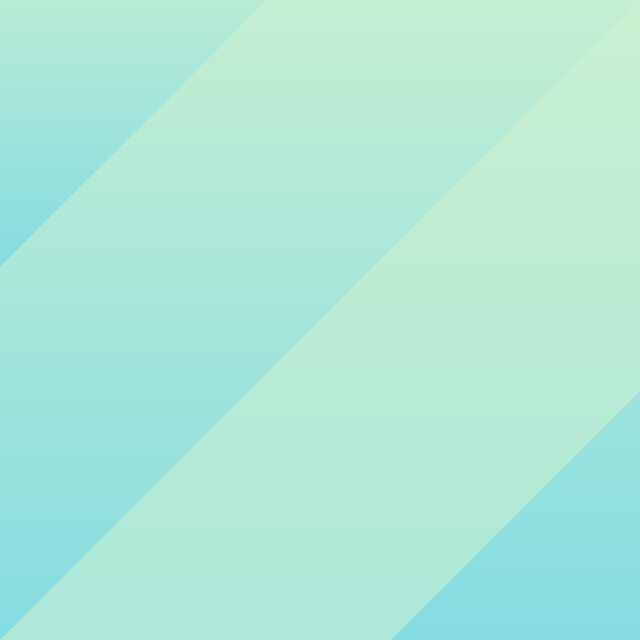
This background is drawn by a WebGL 1 fragment shader. Its source:

```glsl
precision mediump float;
// Four broad diagonal bands, each with its own vertical mint-to-aqua gradient.

uniform vec2 u_resolution;

#define AQUA vec3(0.522, 0.863, 0.886)
#define MINT vec3(0.788, 0.941, 0.820)
#define UPPER_EDGE 0.583
#define MIDDLE_EDGE 0.0
#define LOWER_EDGE -0.611

// Mint amount rising from low to high between two heights
float ramp(float y, float bottom, float top, float low, float high) {
  return mix(low, high, clamp((y - bottom) / (top - bottom), 0.0, 1.0));
}

// Smooth coverage of the side below a diagonal edge
float below(float diagonal, float edge, float blur) {
  return 1.0 - smoothstep(edge - blur, edge + blur, diagonal);
}

void main() {
  vec2 uv = gl_FragCoord.xy / u_resolution;
  float diagonal = uv.y - uv.x;
  float blur = 1.0 / min(u_resolution.x, u_resolution.y);

  // Gradient of each band, from upper left to lower right
  float corner = ramp(uv.y, UPPER_EDGE, 1.0, 0.0, 0.75);
  float upperBand = ramp(uv.y, 0.0, 1.0, 0.0, 0.94);
  float lowerBand = ramp(uv.y, 0.0, 1.0, 0.58, 1.0);
  float lowerCorner = ramp(uv.y, 0.0, 1.0 + LOWER_EDGE, 0.0, 0.35);

  // Layer the bands across the diagonal
  float mint = mix(corner, upperBand, below(diagonal, UPPER_EDGE, blur));
  mint = mix(mint, lowerBand, below(diagonal, MIDDLE_EDGE, blur));
  mint = mix(mint, lowerCorner, below(diagonal, LOWER_EDGE, blur));

  gl_FragColor = vec4(mix(AQUA, MINT, mint), 1.0);
}
```
